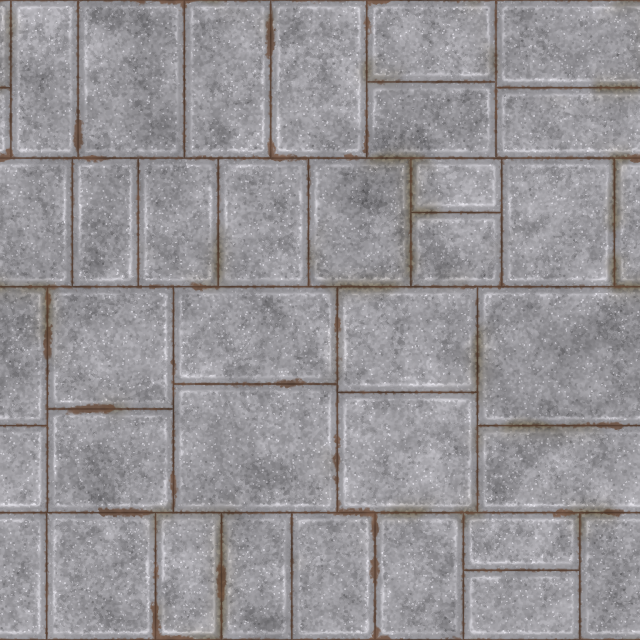
This texture is drawn by a WebGL 2 fragment shader. Its source:

```glsl
#version 300 es
precision highp float;

uniform vec2 u_resolution;
out vec4 fragColor;

const vec3 STONE = vec3(0.993, 0.985, 1.015);
const vec3 JOINT = vec3(0.33, 0.24, 0.19);
const vec3 RUST = vec3(0.40, 0.27, 0.19);
const vec3 MOSS = vec3(0.41, 0.37, 0.28);
const float BEVEL = 0.0115;
const float JOINT_HALF = 0.0011;

// Courses from top to bottom: heights, first slab of each, left joints, splits (0 = whole)
const float COURSE[5] = float[](1.0, 0.753, 0.552, 0.199, 0.0);
const int FIRST[5] = int[](0, 6, 13, 17, 24);
const float LEFT[24] = float[](
  0.017, 0.122, 0.288, 0.423, 0.573, 0.775,
  0.113, 0.216, 0.341, 0.482, 0.642, 0.784, 0.960,
  0.074, 0.271, 0.527, 0.746,
  0.073, 0.243, 0.346, 0.456, 0.586, 0.724, 0.906);
const float SPLIT[24] = float[](
  0.0, 0.0, 0.0, 0.0, 0.872, 0.863,
  0.0, 0.0, 0.0, 0.0, 0.668, 0.0, 0.0,
  0.361, 0.400, 0.387, 0.335,
  0.0, 0.0, 0.0, 0.0, 0.0, 0.109, 0.0);

vec3 hash(vec2 p) {
  vec3 q = fract(p.xyx * vec3(0.1031, 0.1030, 0.0973));
  q += dot(q, q.yxz + 33.33);
  return fract((q.xxy + q.yzz) * q.zyx);
}

// Tiling cellular noise: x = blended value, y = nearest distance, z = nearest cell value
vec3 cellular(vec2 uv, float frequency, float seed) {
  vec2 p = uv * frequency, base = floor(p);
  float sum = 0.0, weights = 0.0, nearest = 8.0, value = 0.0;
  for (int y = -1; y <= 1; y++)
  for (int x = -1; x <= 1; x++) {
    vec2 cell = base + vec2(x, y);
    vec3 h = hash(mod(cell, frequency) + seed);
    vec2 offset = cell + h.xy - p;
    float d = dot(offset, offset), w = exp(-5.0 * d);
    sum += w * h.z;
    weights += w;
    if (d < nearest) { nearest = d; value = h.z; }
  }
  return vec3(sum / weights, sqrt(nearest), value);
}

float layered(vec2 uv, float frequency, int octaves, float gain, float seed) {
  float sum = 0.0, total = 0.0, amplitude = 1.0;
  for (int i = 0; i < octaves; i++) {
    sum += amplitude * cellular(uv, frequency, seed + float(i) * 17.0).x;
    total += amplitude;
    amplitude *= gain;
    frequency *= 2.0;
  }
  return sum / total;
}

// Slab around p as (left, bottom, right, top); the last one wraps past the border
vec4 slabBounds(vec2 p) {
  int row = int(p.y < COURSE[1]) + int(p.y < COURSE[2]) + int(p.y < COURSE[3]);
  int first = FIRST[row], end = FIRST[row + 1], slab = end - 1;
  float left = LEFT[slab] - 1.0, right = LEFT[first];
  for (int i = first; i < end; i++) {
    if (p.x < LEFT[i]) break;
    slab = i;
    left = LEFT[i];
    right = i + 1 < end ? LEFT[i + 1] : LEFT[first] + 1.0;
  }
  float bottom = COURSE[row + 1], top = COURSE[row], split = SPLIT[slab];
  if (split > 0.0) {
    if (p.y < split) top = split; else bottom = split;
  }
  return vec4(left, bottom, right, top);
}

float roundedBox(vec2 p, vec2 halfSize, float radius) {
  vec2 q = abs(p) - halfSize + radius;
  return length(max(q, 0.0)) + min(max(q.x, q.y), 0.0) - radius;
}

// Mottled stone with angular dark flakes, small pale crystals and pits
float stoneTone(vec2 uv, float slabTone, float grain) {
  float mottle = layered(uv, 8.0, 5, 0.85, 3.0);
  float blotch = layered(uv, 14.0, 4, 0.95, 71.0);
  float flake = cellular(uv, 190.0, 19.0).z;
  vec3 crystal = cellular(uv, 215.0, 29.0);
  vec3 pit = cellular(uv, 150.0, 53.0);
  float tone = 0.614 + slabTone + (mottle - 0.5) * 0.34 + (grain - 0.5) * 0.11;
  tone -= 0.075 * smoothstep(0.50, 0.68, blotch + (flake - 0.5) * 0.22);
  tone += 0.17 * smoothstep(0.45, 0.15, crystal.y) * smoothstep(0.80, 0.98, crystal.z);
  return tone - 0.09 * smoothstep(0.40, 0.15, pit.y) * smoothstep(0.85, 1.0, pit.z);
}

void main() {
  vec2 uv = gl_FragCoord.xy / u_resolution;
  float pixel = 1.0 / min(u_resolution.x, u_resolution.y);
  vec4 slab = slabBounds(uv);
  vec2 center = 0.5 * (slab.xy + slab.zw), halfSize = 0.5 * (slab.zw - slab.xy);
  vec2 local = uv - center, gap = halfSize - abs(local);
  float edge = min(gap.x, gap.y);
  float slabRandom = hash(floor(vec2(fract(slab.x + 1.0), slab.y) * 1000.0 + 0.5)).x;
  float grain = cellular(uv, 256.0, 11.0).x;
  float wear = layered(uv, 24.0, 3, 0.8, 41.0);
  float face = roundedBox(local, halfSize - BEVEL, 0.004) + (grain - 0.5) * 0.003;
  float tone = stoneTone(uv, (slabRandom - 0.5) * 0.035, grain);

  // Bevel: smoother shaded slope, bright ridge and a scuffed rim on the face
  float slope = smoothstep(-0.001, 0.003, face);
  float upper = gap.y < gap.x ? sign(local.y) : 0.0;
  tone = mix(tone, 0.565 - 0.015 * upper, 0.5 * slope);
  float ridge = exp(-pow(face / 0.0027, 2.0));
  tone += ridge * (0.125 - 0.03 * upper) * mix(0.45, 1.0, smoothstep(0.35, 0.65, wear));
  tone += 0.06 * exp(min(face, 0.0) / 0.011) * (1.0 - slope) * smoothstep(0.4, 0.7, wear);
  tone *= mix(0.86, 1.0, smoothstep(0.0, 0.0045, edge));
  vec3 color = STONE * clamp(tone, 0.3, 0.9);

  // Moss stains and rust creeping out of the joints
  float mossPatch = smoothstep(0.60, 0.78, layered(uv, 9.0, 2, 0.5, 97.0));
  color = mix(color, MOSS * (0.7 + 0.6 * grain), 0.8 * mossPatch * exp(-edge / 0.009));
  float rustPatch = smoothstep(0.61, 0.80, layered(uv, 13.0, 3, 0.6, 131.0));
  float rustWidth = 0.0006 + 0.0060 * rustPatch;
  float ragged = edge + (grain - 0.5) * 0.005;
  float rust = 1.0 - smoothstep(rustWidth - 0.001 - pixel, rustWidth + 0.001 + pixel, ragged);
  color = mix(color, RUST * (0.75 + 0.5 * wear), 0.7 * rust);

  // Thin joint line
  float joint = 1.0 - smoothstep(JOINT_HALF - 0.7 * pixel, JOINT_HALF + 0.7 * pixel, edge);
  color = mix(color, JOINT * (0.7 + 0.6 * wear), 0.85 * joint);
  fragColor = vec4(color, 1.0);
}
```
